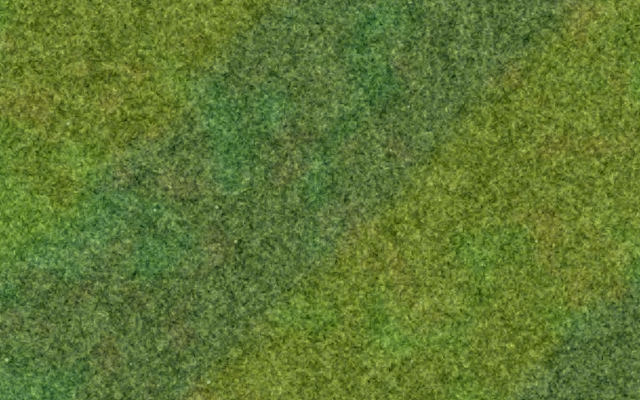
Write a WebGL 1 fragment shader that draws this texture.

```glsl
precision highp float;
// Mown lawn seen from above: diagonal light and dark bands of short, fine grass.
uniform vec2 u_resolution;

// Colours
const vec3 SUNLIT_GRASS = vec3(0.412, 0.488, 0.172);
const vec3 SHADED_GRASS = vec3(0.340, 0.438, 0.222);
const vec3 FRESH_TINT = vec3(-0.035, 0.030, 0.015);
const vec3 DRY_TINT = vec3(0.050, 0.005, 0.020);
const vec3 LIGHT_TINT = vec3(1.0, 1.0, 0.72);
const vec3 FLOWER = vec3(0.72, 0.82, 0.58);

// Mowing bands, in canvas heights
const float BAND_PERIOD = 1.56;
const float BAND_CENTRE = 0.095;
const float BAND_HALF = 0.385;
const float BAND_SOFTNESS = 0.07;
const float BAND_WOBBLE = 0.16;

// Grass blades and grain
const float BLADE_CELLS = 72.0;
const float BLADE_LENGTH = 0.0075;
const float BLADE_RADIUS = 0.0021;
const float BLADE_CONTRAST = 0.105;
const float GRAIN_CELLS = 190.0;
const float GRAIN_CONTRAST = 0.17;
const float CLUMP_CONTRAST = 0.085;

// Scattered flowers
const float FLOWER_CELLS = 14.0;
const float FLOWER_SHARE = 0.07;

float hash(vec2 p) {
  vec3 q = fract(vec3(p.xyx) * 0.1031);
  q += dot(q, q.yzx + 33.33);
  return fract((q.x + q.y) * q.z);
}

vec2 hash2(vec2 p) {
  return vec2(hash(p), hash(p + 57.3));
}

float noise(vec2 p) {
  vec2 i = floor(p);
  vec2 f = fract(p);
  f = f * f * (3.0 - 2.0 * f);
  float low = mix(hash(i), hash(i + vec2(1.0, 0.0)), f.x);
  float high = mix(hash(i + vec2(0.0, 1.0)), hash(i + 1.0), f.x);
  return mix(low, high, f.y);
}

float fbm(vec2 p) {
  float sum = 0.0;
  float weight = 0.5;
  for (int i = 0; i < 4; i++) {
    sum += weight * noise(p);
    p = mat2(1.6, 1.2, -1.2, 1.6) * p + 17.0;
    weight *= 0.5;
  }
  return sum / 0.9375;
}

// Signed light of randomly turned strokes, one per cell
float blades(vec2 p, float seed, float pixel) {
  vec2 g = p * BLADE_CELLS + seed;
  vec2 cell = floor(g);
  float light = 0.0;
  for (int y = -1; y <= 1; y++) {
    for (int x = -1; x <= 1; x++) {
      vec2 id = cell + vec2(float(x), float(y));
      vec2 d = (g - id - hash2(id + 3.0)) / BLADE_CELLS;
      float angle = 6.2832 * hash(id + 91.0);
      vec2 along = vec2(cos(angle), sin(angle));
      d -= along * clamp(dot(d, along), -0.5 * BLADE_LENGTH, 0.5 * BLADE_LENGTH);
      float cover = 1.0 - smoothstep(0.0, BLADE_RADIUS + 0.5 * pixel, length(d));
      light += cover * (2.0 * hash(id + 143.0) - 1.0);
    }
  }
  return light;
}

// Coverage of the small pale flowers
float flowers(vec2 p, float pixel) {
  vec2 g = p * FLOWER_CELLS;
  vec2 id = floor(g);
  vec2 d = (g - id - 0.2 - 0.6 * hash2(id + 211.0)) / FLOWER_CELLS;
  float radius = mix(0.0015, 0.0045, hash(id + 307.0));
  float present = step(hash(id + 401.0), FLOWER_SHARE);
  return present * (1.0 - smoothstep(radius - pixel, radius + pixel, length(d)));
}

void main() {
  float pixel = 1.0 / u_resolution.y;
  vec2 p = gl_FragCoord.xy * pixel;
  vec2 diagonal = vec2(p.x + p.y, p.x - p.y);

  // Wavering bands left by the mower
  float across = diagonal.y + BAND_WOBBLE * (fbm(p * 7.0) - 0.5);
  float offset = abs(mod(across - BAND_CENTRE + 0.5 * BAND_PERIOD, BAND_PERIOD) - 0.5 * BAND_PERIOD);
  float sunlit = smoothstep(BAND_HALF - BAND_SOFTNESS, BAND_HALF + BAND_SOFTNESS, offset);
  vec3 color = mix(SHADED_GRASS, SUNLIT_GRASS, sunlit);

  // Fresh and dry patches
  color += FRESH_TINT * smoothstep(0.52, 0.78, fbm(p * 5.0 + 40.0));
  color += DRY_TINT * smoothstep(0.55, 0.80, fbm(p * 11.0 + 80.0));

  // Clumps stretched along the mowing direction, blades and grain
  float clump = fbm(diagonal * vec2(9.0, 16.0) + 23.0) + noise(p * 42.0) - 1.0;
  float strokes = blades(p, 0.0, pixel) + blades(p, 300.4, pixel) + blades(p, 600.7, pixel);
  float grain = noise(p * GRAIN_CELLS) + noise(p * GRAIN_CELLS * 0.57 + 9.0) - 1.0;
  float light = CLUMP_CONTRAST * clump + BLADE_CONTRAST * strokes + GRAIN_CONTRAST * grain;
  color += LIGHT_TINT * light;
  color.b += 0.07 * (noise(p * 95.0 + 31.0) - 0.5);

  color = mix(color, FLOWER, 0.8 * flowers(p, pixel));
  gl_FragColor = vec4(clamp(color, 0.0, 1.0), 1.0);
}
```
